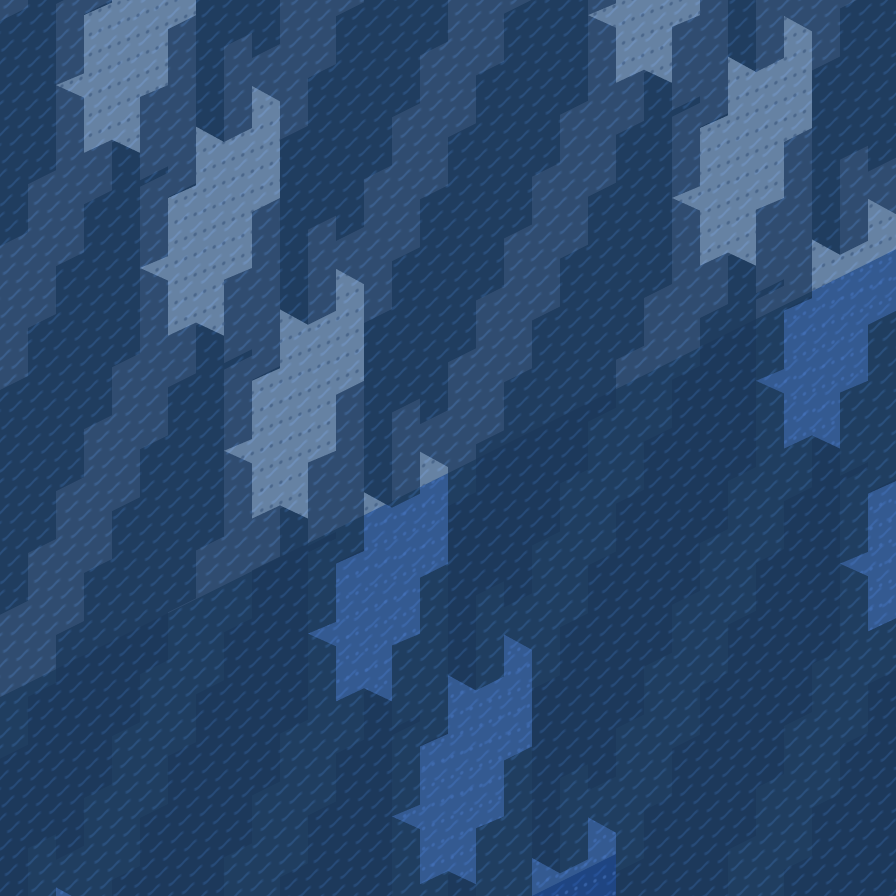
Reproduce this pattern procedurally as a Shadertoy shader.

```glsl
#define COLUMNS 32.0        // columns across the canvas
#define SLOPE 0.5           // rise of the slanted edges
#define STRIPE_PERIOD 13.17 // in column widths
#define STRIPE_STEP 1.71    // shift of a stripe per column
#define STRIPE_SHARE 0.39
#define SHORE 24.9          // slanted borders between the zones
#define DEEP 41.5
#define DASH_STRENGTH 0.6
#define SAMPLES 3

const vec3 NIGHT = vec3(0.125, 0.238, 0.372);
const vec3 STRIPE = vec3(0.19, 0.30, 0.44);
const vec3 SEA = vec3(0.112, 0.222, 0.358);
const vec3 SEA_STRIPE = vec3(0.125, 0.243, 0.378);
const vec3 PALE = vec3(0.40, 0.51, 0.64);
const vec3 BLUE = vec3(0.203, 0.352, 0.57);
const vec3 DEEP_BLUE = vec3(0.12, 0.27, 0.51);

// Lattice of the flakes: first tip and the two steps, y downwards
const vec2 FIRST_TIP = vec2(2.0, 3.04);
const vec2 STEP_ALONG = vec2(3.0, 6.53);
const vec2 STEP_ACROSS = vec2(19.0, -2.5);

// Flake outline per column: top left, top right, bottom left, bottom right
const vec4 FLAKE[5] = vec4[5](
    vec4(0.0, -0.42, 0.0, 0.45),
    vec4(-2.5, -2.95, 2.42, 1.95),
    vec4(-5.05, -4.5, 1.95, 2.42),
    vec4(-4.5, -5.0, 0.42, 0.0),
    vec4(-6.5, -5.95, -2.0, -2.5));

// Stripe-coloured surround of a flake per column: top, bottom
const vec2 HALO[5] = vec2[5](
    vec2(-2.9, 2.5), vec2(0.0), vec2(0.0), vec2(-7.9, 3.4), vec2(-6.3, 4.0));

// x: inside a flake, y: inside its surround
vec2 flakeMask(vec2 p) {
    float column = floor(p.x), f = p.x - column;
    vec2 mask = vec2(0.0);
    for (int m = -1; m <= 2; m++) {
        vec2 origin = FIRST_TIP + float(m) * STEP_ACROSS;
        float nearest = floor((column - origin.x) / STEP_ALONG.x);
        for (int j = 0; j < 2; j++) {
            vec2 tip = origin + (nearest - float(j)) * STEP_ALONG;
            int k = int(column - tip.x + 0.5);
            if (k > 4) continue;
            float y = p.y - tip.y;
            vec4 edge = FLAKE[k];
            if (y > mix(edge.x, edge.y, f) && y < mix(edge.z, edge.w, f)) mask.x = 1.0;
            float slanted = y + SLOPE * f;
            if (slanted > HALO[k].x && slanted < HALO[k].y) mask.y = 1.0;
        }
    }
    return mask;
}

// Short wavy dashes in slanted rows
float dashes(vec2 p) {
    vec2 q = vec2(p.x * 1.33, (p.y + 0.45 * p.x) / 0.5);
    q.x += floor(q.y) * 0.37;
    vec2 f = fract(q);
    float wave = abs(f.y - 0.5 - 0.16 * sin(6.2832 * f.x));
    float span = smoothstep(0.1, 0.25, f.x) * (1.0 - smoothstep(0.65, 0.85, f.x));
    return span * (1.0 - smoothstep(0.05, 0.16, wave));
}

// Fine dots in slanted rows
float dots(vec2 p) {
    vec2 cell = vec2(0.34, 0.72);
    vec2 q = vec2(p.x, p.y + 0.4 * p.x) / cell;
    vec2 d = (fract(q) - 0.5) * cell;
    return 1.0 - smoothstep(0.03, 0.09, length(d));
}

vec3 pattern(vec2 p) {
    float slant = p.y + SLOPE * p.x;
    float phase = (slant - 48.3 + STRIPE_STEP * floor(p.x)) / STRIPE_PERIOD;
    vec2 flake = flakeMask(p);
    bool isStripe = fract(phase) < STRIPE_SHARE || flake.y > 0.5;
    bool isFlake = flake.x > 0.5;
    bool isUpper = slant < SHORE;

    vec3 ground = isUpper ? (isStripe ? STRIPE : NIGHT)
                          : (isStripe ? SEA_STRIPE : SEA);
    vec3 body = isUpper ? PALE : (slant < DEEP ? BLUE : DEEP_BLUE);
    vec3 color = isFlake ? body : ground;

    // Surface grain
    vec3 lift = isFlake ? vec3(0.05, 0.08, 0.14) : vec3(0.07, 0.12, 0.19);
    color += lift * DASH_STRENGTH * dashes(p);
    if (isFlake) {
        vec3 dotColor = isUpper ? vec3(0.22, 0.33, 0.48) : vec3(0.27, 0.45, 0.74);
        color = mix(color, dotColor, 0.6 * dots(p));
    }
    return color;
}

void mainImage(out vec4 fragColor, in vec2 fragCoord) {
    // Average several samples per pixel to smooth the edges
    vec3 sum = vec3(0.0);
    for (int i = 0; i < SAMPLES * SAMPLES; i++) {
        vec2 offset = (vec2(i % SAMPLES, i / SAMPLES) + 0.5) / float(SAMPLES) - 0.5;
        vec2 uv = (fragCoord + offset) / iResolution.y;
        sum += pattern(COLUMNS * vec2(uv.x, 1.0 - uv.y));
    }
    fragColor = vec4(sum / float(SAMPLES * SAMPLES), 1.0);
}
```
